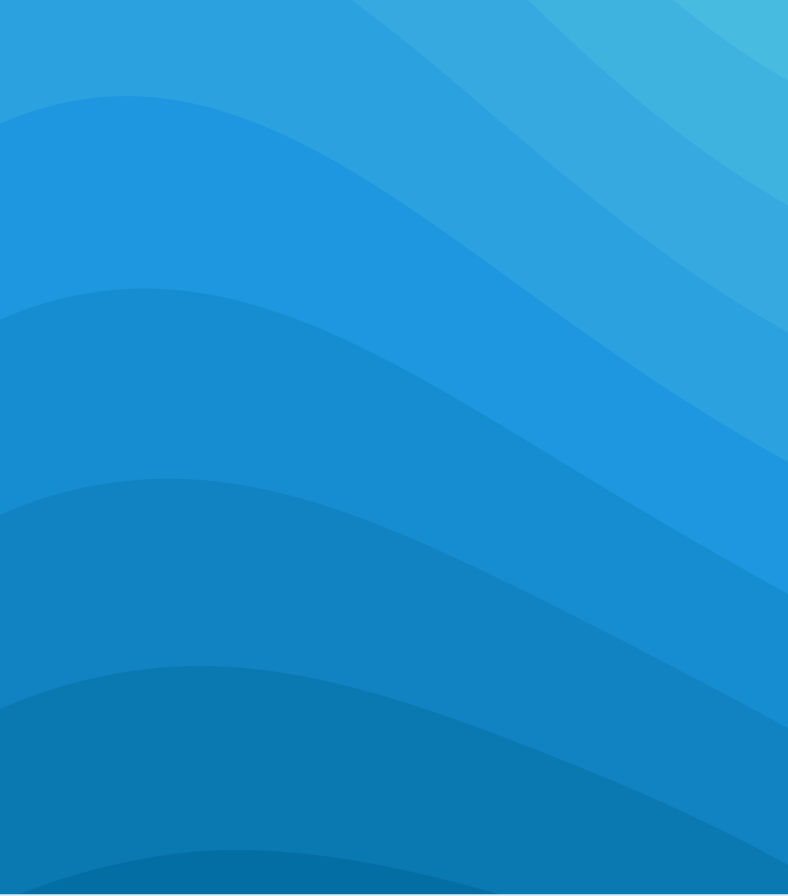
Reproduce this background procedurally as a WebGL 2 fragment shader.

```glsl
#version 300 es
precision highp float;
// Layered blue waves that sweep down to the right, darkening toward the bottom.
uniform vec2 u_resolution;
out vec4 fragColor;

float cube(float v) { return v * v * v; }

// Depth below the top edge of wave k at x; k = 0 is the brightest crest.
float waveDepth(float x, float k) {
  float crest = 0.138 - 0.3841 * x
              + x * x * (1.4731 - 0.7161 * x + 0.6077 * cube(x - 0.8));
  float spacing = 0.2193 - 0.0734 * x * x * (2.998 - 2.0 * x + 2.0 * cube(x - 0.9));
  float spread = mix(-0.00052, 0.0013, smoothstep(0.2, 0.75, x));
  return crest + k * spacing + k * k * spread;
}

// Cyan-tinted steps above the main crest, deepening blue steps below it.
vec3 waveColor(float k) {
  vec3 upper = vec3(0.173, 0.631, 0.88) - (k + 1.0) * vec3(0.037, 0.036, 0.0);
  vec3 lower = vec3(0.117, 0.593, 0.88) - k * vec3(0.026, 0.040, 0.060);
  return k < 0.0 ? upper : lower;
}

void main() {
  vec2 uv = gl_FragCoord.xy / u_resolution;
  float depth = 1.0 - uv.y;
  float pixel = 1.0 / u_resolution.y;

  // Paint from the back corner to the front wave.
  vec3 color = waveColor(-4.0);
  for (float k = -3.0; k < 4.5; k++) {
    float edge = depth - waveDepth(uv.x, k);
    color = mix(color, waveColor(k), smoothstep(-0.7 * pixel, 0.7 * pixel, edge));
  }

  // Thin, almost white rim along the bottom edge.
  float rim = clamp((0.00195 - uv.y) / pixel + 0.5, 0.0, 1.0);
  color = mix(color, vec3(0.88, 0.94, 0.97), rim);

  fragColor = vec4(color, 1.0);
}
```
